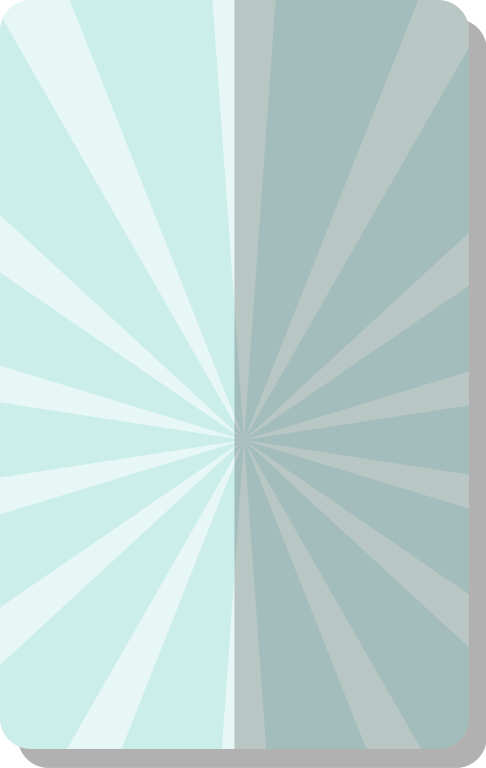
Give the GLSL for this background, as a Shadertoy shader.

```glsl
// A rounded card with a pale sunburst, its right half shaded, over a grey drop shadow.
// Rays come from folding the polar angle into equal sectors; the card and its shadow
// share one rounded-box distance. Lengths are in units of the canvas height.

#define RAY_COUNT 14.0
#define RAY_HALF_ANGLE 0.0716
#define BURST_CENTER vec2(0.3177, 0.4271)
#define SPLIT_X 0.3053
#define CARD_CENTER vec2(0.3053, 0.5124)
#define CARD_HALF_SIZE vec2(0.3053, 0.4876)
#define CORNER_RADIUS 0.040
#define SHADOW_OFFSET vec2(0.0232, -0.0247)

const float TAU = 6.2831853;
const vec3 PAPER = vec3(1.0);
const vec3 SHADOW = vec3(0.695);
const vec3 LIGHT_BASE = vec3(0.796, 0.933, 0.918);
const vec3 LIGHT_RAY = vec3(0.902, 0.969, 0.961);
const vec3 SHADED_BASE = vec3(0.639, 0.741, 0.737);
const vec3 SHADED_RAY = vec3(0.722, 0.776, 0.769);

float roundedBox(vec2 p, vec2 halfSize, float radius) {
    vec2 q = abs(p) - halfSize + radius;
    return length(max(q, 0.0)) + min(max(q.x, q.y), 0.0) - radius;
}

// Coverage of a shape, one pixel soft, from its signed distance
float coverage(float dist, float pixel) {
    return clamp(0.5 - dist / pixel, 0.0, 1.0);
}

// Signed distance to the nearest ray edge, negative inside a ray
float rayDistance(vec2 p) {
    float sector = TAU / RAY_COUNT;
    float angle = atan(p.x, p.y);
    float folded = abs(mod(angle + 0.5 * sector, sector) - 0.5 * sector);
    return length(p) * sin(folded - RAY_HALF_ANGLE);
}

void mainImage(out vec4 fragColor, in vec2 fragCoord) {
    float pixel = 1.0 / iResolution.y;
    vec2 p = fragCoord * pixel;

    // Sunburst in a light and a shaded palette, joined at the split
    float ray = coverage(rayDistance(p - BURST_CENTER), pixel);
    float shaded = coverage(SPLIT_X - p.x, pixel);
    vec3 burst = mix(mix(LIGHT_BASE, LIGHT_RAY, ray),
                     mix(SHADED_BASE, SHADED_RAY, ray), shaded);

    // Paper, then drop shadow, then card
    vec2 cardPos = p - CARD_CENTER;
    float shadow = roundedBox(cardPos - SHADOW_OFFSET, CARD_HALF_SIZE, CORNER_RADIUS);
    float card = roundedBox(cardPos, CARD_HALF_SIZE, CORNER_RADIUS);
    vec3 color = mix(PAPER, SHADOW, coverage(shadow, pixel));
    color = mix(color, burst, coverage(card, pixel));

    fragColor = vec4(color, 1.0);
}
```
